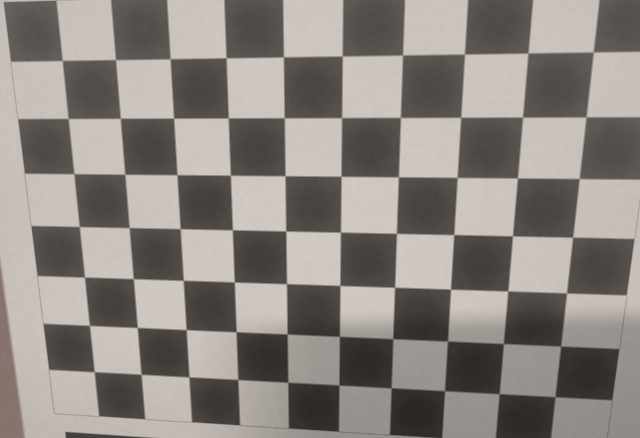
Reproduce this pattern procedurally as a Shadertoy shader.

```glsl
#define PAPER vec3(0.795, 0.765, 0.742)
#define INK vec3(0.275, 0.253, 0.235)
#define WALL vec3(0.53, 0.45, 0.43)
#define BOARD_MIN vec2(-5.0, -4.0)
#define BOARD_MAX vec2(6.0, 4.0)
#define CENTER vec2(0.077, -0.0285)
#define VANISH vec2(0.0987, -0.191)
#define PAPER_EDGE -5.75
#define STRIP_START vec2(-4.8, 4.41)
#define SOFTNESS 0.018
#define SHADOW_DEPTH 0.23
#define GRAIN 0.012

float hash(vec2 p) {
    vec3 q = fract(vec3(p.xyx) * 0.1031);
    q += dot(q, q.yzx + 33.33);
    return fract((q.x + q.y) * q.z);
}

float noise(vec2 p) {
    vec2 i = floor(p), f = fract(p);
    f = f * f * (3.0 - 2.0 * f);
    return mix(mix(hash(i), hash(i + vec2(1, 0)), f.x),
               mix(hash(i + vec2(0, 1)), hash(i + vec2(1, 1)), f.x), f.y);
}

// Canvas position (y down) to board squares, seen in perspective
vec2 boardCoords(vec2 q) {
    mat2 axes = mat2(8.108, -0.175, -0.11, 8.121);
    return axes * q / (1.0 + dot(VANISH, q));
}

// Distance to the nearest grid line, with its sign flipping every square
vec2 signedSquares(vec2 g) {
    return (0.5 - abs(fract(g) - 0.5)) * (1.0 - 2.0 * mod(floor(g), 2.0));
}

float softStep(float d, float w) {
    return smoothstep(-w, w, d);
}

float checkerInk(vec2 g, vec2 w) {
    vec2 s = clamp(signedSquares(g) / w, -1.0, 1.0);
    vec2 inside = min(g - BOARD_MIN, BOARD_MAX - g);
    float board = softStep(inside.x, w.x) * softStep(inside.y, w.y);
    return (0.5 - 0.5 * s.x * s.y) * board;
}

// Soft shadow over the lower right
float castShadow(vec2 q) {
    float below = smoothstep(-0.035, 0.035, q.y - 0.215 + 0.03 * q.x);
    return below * smoothstep(-0.25, 0.1, q.x);
}

void mainImage(out vec4 fragColor, in vec2 fragCoord) {
    vec2 p = (fragCoord - 0.5 * iResolution.xy) / iResolution.y;
    vec2 q = vec2(p.x, -p.y) + CENTER;
    vec2 g = boardCoords(q);
    vec2 w = max(fwidth(g), vec2(SOFTNESS));
    float shadow = castShadow(q);

    // Printed squares: darker cores, haze toward the canvas sides and top
    float core = length(fract(g) - 0.5);
    float haze = 0.05 * smoothstep(0.15, 0.65, core)
               + 0.07 * p.x * p.x - 0.08 * q.y
               + 0.02 * (hash(floor(g) + 40.0) - 0.5);
    vec3 ink = (INK + haze) * (1.0 - 1.3 * SHADOW_DEPTH * shadow);

    // Paper with uneven light
    float light = 1.02 - 0.07 * dot(p, p) - 0.04 * smoothstep(0.2, 0.5, q.y);
    light += 0.025 * (noise(p * 5.0 + 20.0) - 0.5);
    vec3 paper = PAPER * light * (1.0 - SHADOW_DEPTH * shadow);

    // Wall beside the sheet, checkerboard, dark strip below
    vec3 color = mix(paper, ink, checkerInk(g, w));
    vec2 strip = g - STRIP_START;
    color = mix(color, INK, softStep(strip.x, w.x) * softStep(strip.y, w.y));
    color = mix(WALL, color, softStep(g.x - PAPER_EDGE, 2.0 * w.x));

    color += GRAIN * (noise(p * 240.0 + 300.0) + noise(p * 90.0 + 150.0) - 1.0);
    fragColor = vec4(clamp(color, 0.0, 1.0), 1.0);
}
```
